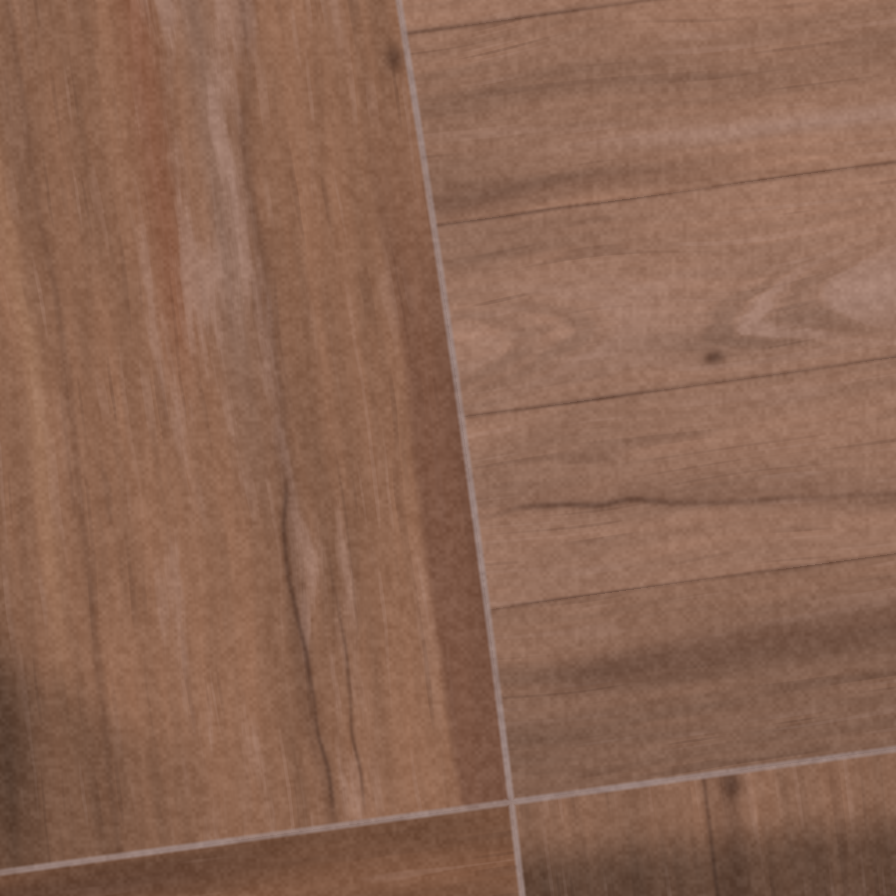
This texture is drawn by a Shadertoy shader. Its source:

```glsl
// Wood-look floor tiles: a tall plank panel beside a stack of slanted planks, split by pale grout.
#define SLOPE 0.138
#define PLANK_H 0.2185
#define JOINT_Y 0.026
#define GROUT_W 0.0038
#define WOOD vec3(0.56, 0.41, 0.328)
#define PALE vec3(0.665, 0.53, 0.475)
#define DARK vec3(0.3, 0.205, 0.165)
#define RUST vec3(0.52, 0.315, 0.23)
#define GROUT vec3(0.605, 0.52, 0.5)
#define GRAIN 0.19
#define SPECKLE 0.045

float hash(vec2 p) {
  return fract(sin(dot(p, vec2(127.1, 311.7))) * 43758.5453);
}

float noise(vec2 p) {
  vec2 i = floor(p), f = fract(p);
  f = f * f * (3.0 - 2.0 * f);
  return mix(mix(hash(i), hash(i + vec2(1, 0)), f.x),
             mix(hash(i + vec2(0, 1)), hash(i + vec2(1, 1)), f.x), f.y);
}

float fbm(vec2 p) {
  float sum = 0.0, amp = 0.5;
  for (int i = 0; i < 5; i++) {
    sum += amp * noise(p);
    p = p * 2.03 + 7.3;
    amp *= 0.5;
  }
  return sum;
}

// Soft stripe, elliptical blot and stain
float stripe(float x, float c, float w) { float d = (x - c) / w; return exp(-d * d); }
float blot(vec2 p, vec2 c, vec2 r) { vec2 d = (p - c) / r; return exp(-dot(d, d)); }
void stain(inout vec3 col, vec3 tint, float a) { col = mix(col, tint, a); }

// Fibres along the first axis, with dark pores and pale flecks
vec3 fibres(vec3 col, vec2 g) {
  g.y += 0.008 * (noise(g * vec2(7, 12)) - 0.5);
  float broad = fbm(g * vec2(2.2, 22)) - 0.48;
  float fine = fbm(g * vec2(8, 85) + 31.0) - 0.48;
  float streak = noise(g * vec2(9, 130) + 57.0);
  col *= 1.0 + GRAIN * (1.3 * broad + 0.75 * fine);
  stain(col, DARK, 0.16 * smoothstep(0.76, 0.97, streak));
  stain(col, PALE, 0.24 * smoothstep(0.24, 0.04, streak));
  return col;
}

// Tall panel; s is the distance from the upright joint
vec3 tallPanel(vec2 p, float s) {
  float y = p.y;
  float w = s + 0.022 * (noise(vec2(y * 5.0, s * 4.0)) - 0.5);
  w += 0.006 * (fbm(vec2(y * 16.0, s * 30.0)) - 0.5);
  vec3 col = fibres(WOOD * vec3(0.975, 0.96, 0.94), vec2(y, w));
  float patchy = fbm(vec2(y * 6.0, w * 40.0) + 4.0);
  stain(col, vec3(0.67, 0.51, 0.4), 0.5 * stripe(w, -0.477, 0.011) * stripe(y, 0.55, 0.3));
  stain(col, DARK, 0.2 * stripe(w, -0.437, 0.005));
  stain(col, RUST, 0.45 * stripe(w, -0.297, 0.02) * smoothstep(0.5, 0.72, y));
  stain(col, GROUT * 0.85, 0.3 * stripe(w, -0.232, 0.02) * smoothstep(0.35, 0.7, y));
  stain(col, PALE, 0.6 * smoothstep(0.53, 0.75, patchy) * stripe(s, -0.24, 0.17));
  // Wandering, interrupted veins
  float gap = smoothstep(0.2, 0.75, noise(vec2(y * 14.0, 2)));
  float wander = 0.006 * (noise(vec2(y * 22.0, 8)) - 0.5);
  float vein = -0.207 + 0.06 * (y - 0.45) * (y - 0.1) + 0.006 * sin(y * 13.0) + wander;
  stain(col, DARK, 0.48 * stripe(s, vein, 0.003) * gap * smoothstep(0.95, 0.6, y));
  stain(col, DARK, 0.24 * stripe(w, vein + 0.003, 0.01));
  stain(col, DARK, 0.4 * stripe(s, wander - 0.166, 0.0025) * stripe(y, 0.2, 0.15) * gap);
  // Heartwood and knot along the joint
  float heart = smoothstep(-0.069, -0.055, w) * smoothstep(0.97, 0.5, y);
  stain(col, vec3(0.41, 0.275, 0.22), 0.6 * heart);
  stain(col, DARK, 0.6 * blot(p, vec2(0.44, 0.935), vec2(0.01, 0.015)));
  // Shade in the lower left corner
  float edge = 0.265 - 0.65 * p.x + 0.02 * noise(p * 12.0);
  col *= 1.0 - 0.15 * smoothstep(0.035, -0.035, y - edge) * smoothstep(0.3, 0.08, p.x);
  return col * (1.0 - 0.22 * blot(p, vec2(0, 0.15), vec2(0.035, 0.13)));
}

// Stacked planks; q is the height with the slant removed
vec3 stackedPlanks(float x, float q) {
  float row = floor((q - JOINT_Y) / PLANK_H);
  float w = q + 0.02 * (noise(vec2(x * 6.0, q * 9.0)) - 0.5);
  vec3 col = fibres(mix(WOOD, PALE, 0.17 + 0.12 * hash(vec2(row, 3))), vec2(x, w + row * 1.7));
  // Pale arches opening to both sides, with a knot
  float dq = w - 0.537;
  float rings = abs(x - 0.72) - 40.0 * dq * dq + 0.09 * fbm(vec2(x, q) * vec2(11, 22));
  float figure = row == 2.0 ? stripe(dq, 0.0, 0.048) : 0.0;
  float arch = noise(vec2(rings * 32.0, 3.0 + 2.0 * x));
  stain(col, PALE, figure * (0.15 + 0.6 * smoothstep(0.35, 0.8, arch)));
  col *= 1.0 - 0.08 * figure * smoothstep(0.45, 0.1, arch);
  stain(col, DARK, 0.65 * blot(vec2(x, q), vec2(0.797, 0.491), vec2(0.011, 0.007)));
  // Pale and dark streaks
  stain(col, PALE, 0.6 * stripe(w, 0.742, 0.011) * smoothstep(0.52, 0.85, x));
  stain(col, DARK, 0.32 * stripe(w, 0.702, 0.015) * smoothstep(0.95, 0.55, x));
  float vein = 0.411 - 0.102 * x + 0.004 * sin(x * 21.0) + 0.008 * (noise(vec2(x * 24.0, 1)) - 0.5);
  float gap = noise(vec2(x * 13.0, row * 5.0));
  stain(col, DARK, 0.45 * gap * stripe(q, vein, 0.004) + 0.16 * stripe(w, vein + 0.006, 0.014));
  // Shade over the lowest plank
  col *= 1.0 - 0.15 * smoothstep(0.23, 0.15, w);
  stain(col, DARK, 0.36 * stripe(w, 0.144 + 0.03 * x, 0.024) * smoothstep(0.56, 0.68, x));
  // Uneven seams
  float seam = abs(fract((q - JOINT_Y) / PLANK_H + 0.5) - 0.5) * PLANK_H;
  stain(col, DARK, (0.16 + 0.32 * gap) * stripe(seam, 0.0, 0.0026));
  return col;
}

// Strip under the level joint, grain turned on the right
vec3 lowerStrip(vec2 p, float s, float q) {
  vec3 col = s < 0.0 ? fibres(WOOD * vec3(0.83, 0.79, 0.75), vec2(p.x, q)) : fibres(WOOD * 0.97, vec2(p.y, s));
  stain(col, DARK, 0.45 * stripe(q, -0.005, 0.018) * smoothstep(0.38, 0.15, p.x));
  stain(col, DARK, 0.4 * stripe(s, 0.218, 0.003) + 0.3 * stripe(s, 0.243, 0.018));
  stain(col, DARK, 0.65 * blot(p, vec2(0.817, 0.123), vec2(0.01, 0.014)));
  return col * (1.0 - 0.27 * step(0.0, s) * smoothstep(0.085, 0.02, p.y - 0.1 * p.x + 0.07));
}

void mainImage(out vec4 fragColor, in vec2 fragCoord) {
  vec2 p = fragCoord / iResolution.xy;
  float s = p.x - 0.583 + 0.115 * p.y + 0.023 * p.y * p.y;
  float q = p.y - SLOPE * p.x;
  vec3 col = q < JOINT_Y ? lowerStrip(p, s, q) : s < 0.0 ? tallPanel(p, s) : stackedPlanks(p.x, q);
  // Soft grout
  float joint = min(abs(s), abs(q - JOINT_Y));
  stain(col, GROUT, (0.7 + 0.25 * noise(p * 25.0)) * smoothstep(GROUT_W + 0.0022, GROUT_W - 0.0025, joint));
  // Mottle
  col += SPECKLE * (noise(p * 250.0) + noise(p * 120.0 + 9.0) - 1.0);
  fragColor = vec4(col, 1);
}
```
